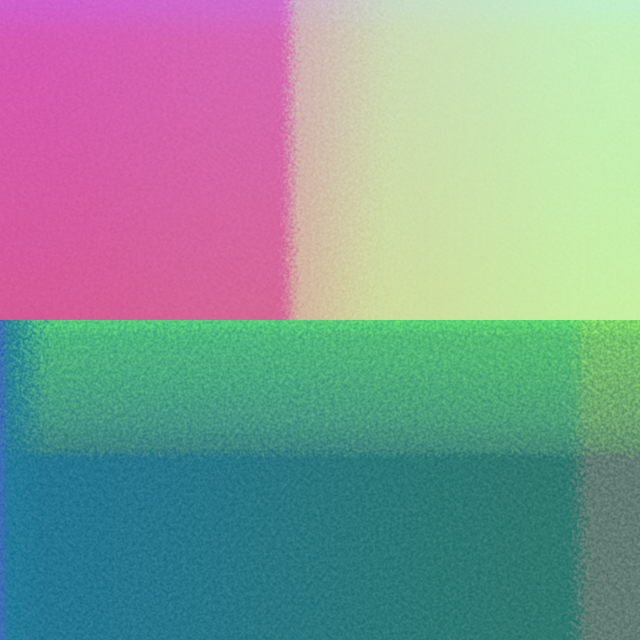
A three.js fragment shader for this background:

```glsl
// Grainy colour fields: a magenta block and a pale lime block above,
// a green band over deep teal below. Soft gradients form each field, and
// gradient noise both frays the inner edges and grains the surface.
varying vec2 vUv;

vec2 gradientAt(vec2 cell) {
  float h = fract(sin(dot(cell, vec2(127.1, 311.7))) * 43758.5);
  return vec2(cos(6.2832 * h), sin(6.2832 * h));
}

float gradientNoise(vec2 p) {
  vec2 i = floor(p);
  vec2 f = fract(p);
  vec2 u = f * f * f * (f * (f * 6.0 - 15.0) + 10.0);
  vec2 e = vec2(1.0, 0.0);
  float a = dot(gradientAt(i), f);
  float b = dot(gradientAt(i + e.xy), f - e.xy);
  float c = dot(gradientAt(i + e.yx), f - e.yx);
  float d = dot(gradientAt(i + e.xx), f - e.xx);
  return mix(mix(a, b, u.x), mix(c, d, u.x), u.y);
}

// Two fine octaves, turned against each other to hide the lattice
float grainAt(vec2 p) {
  vec2 turned = mat2(0.8, 0.6, -0.6, 0.8) * p;
  return gradientNoise(p * 130.0) * 0.6 + gradientNoise(turned * 225.0 + 17.0);
}

vec3 upperField(vec2 p, float grain) {
  float rise = clamp((p.y - 0.5) * 2.0, 0.0, 1.0);

  // Magenta, cooler towards the top
  vec3 magenta = mix(vec3(0.84, 0.35, 0.59), vec3(0.84, 0.35, 0.72), rise);
  magenta += vec3(-0.02, 0.02, 0.08) * smoothstep(0.93, 1.0, p.y);
  magenta += vec3(0.0, 0.05, 0.0) * smoothstep(0.0, 0.45, p.x);

  // Lime, warm beside the magenta and minty at the upper right
  float warmEdge = p.x + grain * 0.025;
  vec3 lime = mix(vec3(0.83, 0.67, 0.62), vec3(0.81, 0.86, 0.62),
                  smoothstep(0.41, 0.61 + 0.04 * rise, warmEdge));
  lime = mix(lime, vec3(0.78, 0.94, 0.64), smoothstep(0.55, 1.0, p.x));
  lime += vec3(-0.01, 0.0, 0.10) * rise;
  lime += vec3(-0.01, 0.0, 0.05) * smoothstep(0.94, 1.0, p.y);

  float split = smoothstep(0.434, 0.472, p.x + grain * 0.012);
  vec3 color = mix(magenta, lime, split);
  float strength = mix(0.025, 0.012, smoothstep(0.45, 0.75, p.x));
  return color + grain * strength;
}

vec3 lowerField(vec2 p, float grain) {
  // Green band, brightest along its top and bluer below
  float lift = smoothstep(0.28, 0.50, p.y + grain * 0.02);
  vec3 band = mix(vec3(0.26, 0.57, 0.53), vec3(0.30, 0.72, 0.50), lift);
  band += vec3(0.03, 0.08, -0.01) * smoothstep(0.47, 0.50, p.y + grain * 0.01);
  band += vec3(0.03, 0.03, -0.05) * smoothstep(0.3, 0.9, p.x);

  // Teal floor
  vec3 teal = mix(vec3(0.14, 0.47, 0.58), vec3(0.18, 0.48, 0.44),
                  smoothstep(0.0, 0.95, p.x));
  float bandEdge = smoothstep(0.282, 0.300, p.y + grain * 0.008);
  vec3 color = mix(teal, band, bandEdge);
  color -= vec3(0.03, 0.05, 0.01) * bandEdge
         * (1.0 - smoothstep(0.29, 0.35, p.y));

  // Blue left margin with a thin violet rim
  float margin = 1.0 - smoothstep(0.01, 0.085, p.x + grain * 0.025);
  color = mix(color, vec3(0.13, 0.49, 0.61), margin * 0.8);
  float rim = 1.0 - smoothstep(0.0, 0.018, p.x + grain * 0.006);
  color = mix(color, vec3(0.25, 0.42, 0.74), rim * 0.75);

  // Warm strip down the right side
  float strip = smoothstep(0.885, 0.925, p.x + grain * 0.018);
  vec3 stripTint = mix(vec3(0.20, 0.01, 0.02), vec3(0.12, 0.02, -0.03), bandEdge);
  color += stripTint * strip;

  vec3 grainTint = mix(vec3(0.07, 0.055, 0.06), vec3(0.09, 0.085, 0.04), bandEdge);
  return color + grain * grainTint * (1.0 + 0.4 * strip);
}

void main() {
  float grain = grainAt(vUv);
  float horizon = smoothstep(0.499, 0.501, vUv.y);
  vec3 color = mix(lowerField(vUv, grain), upperField(vUv, grain), horizon);
  gl_FragColor = vec4(clamp(color, 0.0, 1.0), 1.0);
}
```
